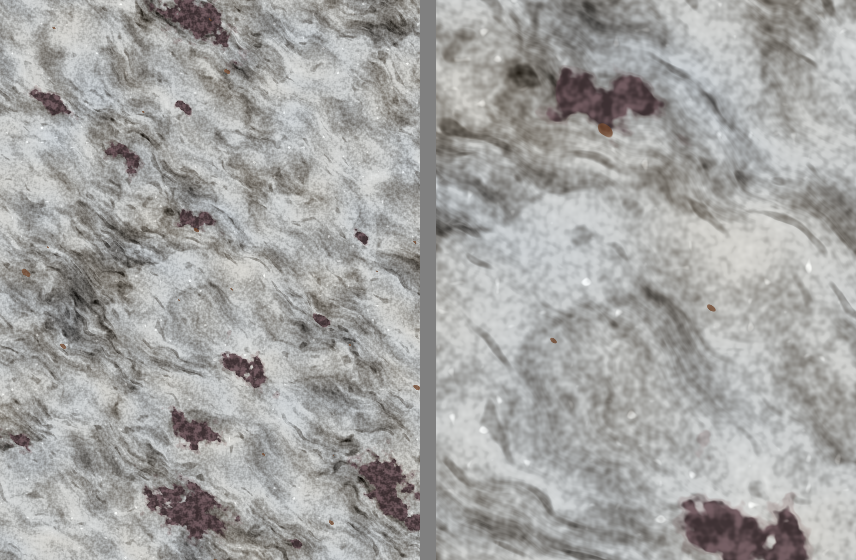
Left, the full canvas; right, a detail of the centre.
A Shadertoy shader for this texture:

```glsl
vec2 hash2(vec2 cell) {
    vec3 h = fract(cell.xyx * vec3(0.1031, 0.1030, 0.0973));
    h += dot(h, h.yzx + 33.33);
    return fract((h.xx + h.yz) * h.zy);
}

float cornerSlope(vec2 cell, vec2 offset) {
    float angle = 6.2832 * hash2(cell).x;
    return dot(vec2(cos(angle), sin(angle)), offset);
}

float gradientNoise(vec2 p) {
    vec2 i = floor(p), f = p - i;
    vec2 u = f * f * f * (f * (f * 6.0 - 15.0) + 10.0);
    vec2 e = vec2(1, 0);
    return mix(mix(cornerSlope(i, f), cornerSlope(i + e.xy, f - e.xy), u.x),
               mix(cornerSlope(i + e.yx, f - e.yx), cornerSlope(i + e.xx, f - e.xx), u.x), u.y);
}

float fbm(vec2 p) {
    float sum = 0.0, amplitude = 1.0;
    for (int k = 0; k < 4; k++) {
        sum += amplitude * gradientNoise(p);
        p = p * 2.03 + 17.3;
        amplitude *= 0.5;
    }
    return sum;
}

// Coverage of scattered ragged ellipses, one candidate per cell
float scatter(vec2 p, vec2 cellSize, float chance, vec2 radiusRange, float ragged, float seed) {
    vec2 home = floor(p / cellSize);
    float nearest = 9.0;
    for (int y = -1; y <= 1; y++) {
        for (int x = -1; x <= 1; x++) {
            vec2 cell = home + vec2(x, y);
            vec2 center = (cell + 0.15 + 0.7 * hash2(cell + seed)) * cellSize;
            vec2 pick = hash2(cell + seed + 41.7);
            float radius = mix(radiusRange.x, radiusRange.y, pick.y * pick.y);
            float d = length((p - center) / vec2(radius, 0.55 * radius));
            if (pick.x < chance) nearest = min(nearest, d);
        }
    }
    return 1.0 - smoothstep(0.82, 1.05, nearest + ragged);
}

void mainImage(out vec4 fragColor, in vec2 fragCoord) {
    vec2 p = fragCoord / iResolution.x;

    // Rock grain axis runs down to the right, gently bent
    vec2 q = vec2(dot(p, vec2(0.80, -0.60)), dot(p, vec2(0.60, 0.80))) + 5.0;
    vec2 bend = vec2(fbm(p * 5.0 + 3.0), fbm(p * 5.0 + 29.0));
    vec2 w = q + 0.045 * bend;

    // Layers from broad clouds to fine crystals
    float clouds = fbm(w * vec2(2.6, 4.2) + 7.0);
    float blotches = fbm(w * vec2(10.0, 17.0) + 13.0);
    float streaks = fbm(w * vec2(15.0, 62.0) + 31.0);
    float grain = gradientNoise(p * 125.0) + 0.8 * gradientNoise(p * 210.0 + 50.0);

    float tone = 0.645 + 0.27 * clouds + 0.27 * blotches;
    tone += streaks * mix(0.28, 0.14, smoothstep(-0.2, 0.25, clouds));

    // Pale feldspar patches with grey rims
    float feldspar = gradientNoise(w * vec2(6.0, 9.0) + 71.0) + 0.12 * blotches;
    tone -= 0.06 * (1.0 - smoothstep(0.0, 0.05, abs(feldspar - 0.09)));
    tone = mix(tone, 0.79 + 0.12 * blotches, 0.55 * smoothstep(0.11, 0.19, feldspar));

    // Dark mica flecks
    float mica = gradientNoise(w * vec2(30.0, 65.0) + 91.0) + 0.25 * blotches;
    tone -= 0.2 * smoothstep(0.28, 0.5, mica - 0.25 * clouds);
    tone += 0.14 * grain;
    tone = min(tone, 0.80 + 0.35 * (tone - 0.80));

    // Warm in the shadows, neutral to cool in the lights
    float shade = smoothstep(0.75, 0.40, tone);
    vec3 color = vec3(tone) + mix(vec3(-0.004, 0.003, 0.0), vec3(0.012, 0.0, -0.018), shade);
    color += vec3(0.025, 0.004, -0.025) * gradientNoise(w * vec2(7.0, 12.0) + 151.0);

    // Garnet clusters in a faint stained halo
    float ragged = 1.1 * fbm(q * vec2(22.0, 28.0)) + 0.3 * gradientNoise(p * 95.0);
    vec2 garnetCell = vec2(0.30, 0.20);
    vec2 garnetSize = vec2(0.02, 0.088);
    float halo = scatter(w, garnetCell, 0.5, garnetSize * 1.25, ragged, 11.0);
    float garnet = scatter(w, garnetCell, 0.5, garnetSize, ragged, 11.0);
    color = mix(color, color * vec3(0.90, 0.86, 0.86), halo);
    float facets = gradientNoise(p * 65.0 + 19.0) + 0.6 * grain;
    vec3 garnetColor = mix(vec3(0.22, 0.17, 0.18), vec3(0.44, 0.35, 0.37),
                           smoothstep(-0.5, 0.6, facets));
    color = mix(color, garnetColor, 0.94 * garnet);

    // Small rust spots
    float rust = scatter(q, vec2(0.17), 0.28, vec2(0.004, 0.013), 0.7 * ragged, 67.0);
    color = mix(color, vec3(0.46, 0.30, 0.20) + 0.08 * grain, 0.8 * rust);

    // Bright glints
    float glint = smoothstep(0.42, 0.6, gradientNoise(p * 85.0 + 211.0));
    color += 0.16 * glint * (1.0 - garnet);

    fragColor = vec4(clamp(color, 0.0, 1.0), 1.0);
}
```
